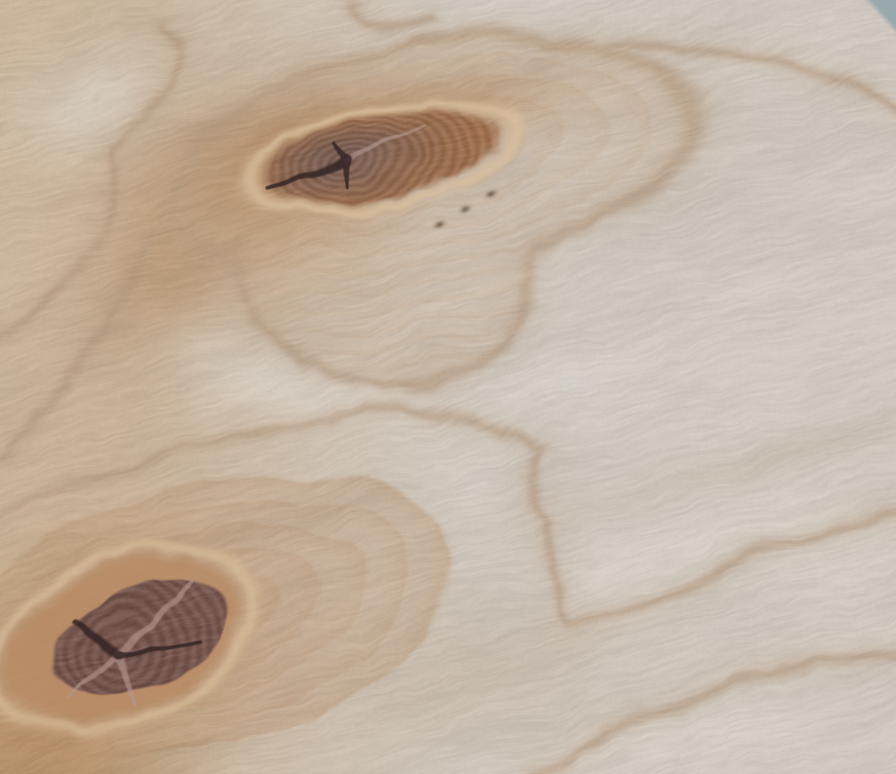
A WebGL 2 fragment shader for this texture:

```glsl
#version 300 es
precision highp float;
// Pale plywood with two dark cracked knots, growth rings and fine slanted grain.
uniform vec2 u_resolution;
out vec4 fragColor;

float hash(vec2 p) {
  vec3 q = fract(p.xyx * .1031);
  q += dot(q, q.yzx + 33.33);
  return fract((q.x + q.y) * q.z);
}

float noise(vec2 p) {
  vec2 i = floor(p), f = fract(p);
  f *= f * (3. - 2. * f);
  return mix(mix(hash(i), hash(i + vec2(1, 0)), f.x),
             mix(hash(i + vec2(0, 1)), hash(i + 1.), f.x), f.y);
}

vec2 turn(vec2 p, float a) {
  return vec2(cos(a) * p.x + sin(a) * p.y, cos(a) * p.y - sin(a) * p.x);
}

// Normalised radius of a tilted ellipse: 1 on its edge
float oval(vec2 p, float x, float y, float rx, float ry, float tilt) {
  return length(turn(p - vec2(x, y), tilt) / vec2(rx, ry));
}

float glow(vec2 p, float x, float y, float rx, float ry, float tilt) {
  float r = oval(p, x, y, rx, ry, tilt);
  return exp(-r * r);
}

float segment(vec2 p, vec2 a, vec2 b) {
  vec2 q = p - a, e = b - a;
  return length(q - e * clamp(dot(q, e) / dot(e, e), 0., 1.));
}

// Distance to a quadratic curve from a to c, pulled towards b
float curve(vec2 p, float ax, float ay, float bx, float by, float cx, float cy) {
  vec2 a = vec2(ax, ay), b = vec2(bx, by), c = vec2(cx, cy), last = a;
  float d = 9.;
  for (int i = 1; i <= 10; i++) {
    float t = float(i) / 10.;
    vec2 next = mix(mix(a, b, t), mix(b, c, t), t);
    d = min(d, segment(p, last, next));
    last = next;
  }
  return d;
}

// A split that narrows towards its tip
float crack(vec2 p, vec2 a, float x, float y, float width) {
  vec2 e = vec2(x, y) - a;
  float w = width * (1. - .7 * clamp(dot(p - a, e) / dot(e, e), 0., 1.));
  return 1. - smoothstep(w * .4, w + .012, segment(p, a, a + e));
}

// Shells that darken towards each outer edge
float shells(float r) {
  float f = fract(r * 6.);
  return f * f * (1. - smoothstep(.88, 1., f));
}

void main() {
  vec2 p = gl_FragCoord.xy / u_resolution.y * 6.62;
  vec2 w = p + .13 * (vec2(noise(p * 1.9), noise(p * 1.9 + 40.)) - .5)
    + .045 * (vec2(noise(p * 7.), noise(p * 7. + 70.)) - .5);

  // Warm left side, pale right side
  vec3 col = mix(vec3(.79, .71, .61), vec3(.81, .782, .748), smoothstep(0., 4.6, p.x));
  col = mix(col, vec3(.7, .56, .42), .6 * glow(w, 1.4, 4.3, .65, 1.1, -.3));
  col = mix(col, vec3(.76, .7, .64), .6 * glow(w, 4.2, .9, 1.5, .9, .3) + .5 * glow(w, 6.5, 2.65, 1.8, .2, .25));
  float pale = glow(w, 2.5, 3.35, .9, .3, -.25) + glow(w, 4.8, 3.3, .8, .35, .2)
    + glow(w, 5.8, 1.9, 1.3, .4, .25) + glow(w, 6.2, .45, 1.4, .25, .25)
    + glow(w, 4., 6.55, .9, .15, .1) + glow(w, .8, 5.75, .6, .35, .2);
  col = mix(col, vec3(.845, .825, .795), .7 * min(pale, 1.));

  // Growth halos around the knots, the upper one with a hanging lobe
  float ring = oval(w, 3.75, 5.3, 2.25, .97, .17);
  float lobe = oval(w, 3.33, 4.33, 1.23, 1., -.1);
  float h = clamp(.5 + (lobe - ring) / .3, 0., 1.);
  float upper = mix(lobe, ring, h) - .15 * h * (1. - h);
  float lower = oval(w, 1.7, 1.35, 2.25, 1.12, .25);
  col = mix(col, vec3(.77, .68, .575), (1. - smoothstep(.97, 1.02, upper)) * (.3 + .3 * shells(ring)));
  col = mix(col, vec3(.74, .63, .52), (1. - smoothstep(.97, 1.02, lower)) * (.45 + .3 * shells(lower)));
  float amber = glow(w, 2.4, 5.05, 1., .75, .2) + glow(w, 3.5, 5.6, 1.3, .38, .2)
    + glow(w, .9, 1., 1.5, 1., .35) + glow(w, 0., .1, 1.3, .4, -.15);
  col = mix(col, vec3(.69, .53, .37), .66 * min(amber, 1.2));

  // Veins
  float d = abs(upper - 1.);
  d = min(d, curve(w, 0., 2.25, 1.8, 2.95, 3.4, 3.15));
  d = min(d, curve(w, 3.4, 3.15, 4.2, 3.1, 4.65, 2.75));
  d = min(d, curve(w, 4.65, 2.75, 4.45, 2.5, 4.68, 2.15));
  d = min(d, curve(w, 4.68, 2.15, 4.66, 1.3, 4.95, 1.32));
  d = min(d, curve(w, 4.95, 1.32, 5.8, 1.5, 6.6, 1.95));
  d = min(d, curve(w, 6.6, 1.95, 7.1, 2.15, 7.7, 2.25));
  d = min(d, curve(w, 4.6, 0., 6.2, .95, 7.7, 1.05));
  d = min(d, curve(w, 0., 2.75, .9, 3.5, 1.35, 4.7));
  d = min(d, curve(w, 0., 3.7, 1.1, 4.4, 1., 5.4));
  d = min(d, curve(w, 1., 5.4, 1.9, 6.2, 1.4, 6.4));
  d = min(d, curve(w, 3., 6.62, 3., 6.3, 3.7, 6.45));
  d = min(d, curve(w, 4.6, 6.25, 6.4, 6.4, 7.7, 5.65));
  col = mix(col, vec3(.7, .6, .5), .4 * exp(-d * d / .0025) + .28 * exp(-d / .16));

  // Slanted grain, fine pores and broad mottling
  vec2 g = turn(w, .27);
  float grain = noise(g * vec2(3.5, 42)) + .7 * noise(g * vec2(9, 75)) + .4 * noise(p * 45.) - 1.05;
  col += .034 * grain + .03 * (noise(g * vec2(1.1, 3.5)) - .5);

  // Upper knot: cream rim, amber body, greyer heart
  float k = oval(w, 3.24, 5.27, 1., .37, .2);
  col = mix(col, vec3(.85, .75, .62), .75 * exp(-pow(abs(k - 1.16) / .1, 2.)));
  vec3 body = mix(vec3(.62, .44, .31), vec3(.47, .37, .33), glow(w, 2.95, 5.23, .65, .3, .2));
  body += .03 * sin(oval(w, 3., 5.2, 1., .6, .2) * 70.) + .04 * grain;
  col = mix(col, body, 1. - smoothstep(.9, 1.07, k));

  // Lower knot: cream rim, amber collar, purple-brown heart
  k = oval(w, 1.08, 1.17, 1.12, .7, .4);
  col = mix(col, vec3(.85, .74, .6), .65 * exp(-pow(abs(k - 1.04) / .06, 2.)));
  col = mix(col, vec3(.72, .54, .39), .8 * (1. - smoothstep(.85, 1.03, k)));
  k = oval(w, 1.25, 1.18, .79, .46, .42) + .12 * (noise(p * 4.) - .5);
  vec2 a = vec2(3, 5.2), b = vec2(1.08, 1.05);
  body = vec3(.46, .34, .31) + .03 * sin(length(w - b) * 65.) + .05 * grain;
  col = mix(col, body, 1. - smoothstep(.96, 1.03, k));

  // Cracks: pale lips under dark splits
  float lips = crack(w, a, 3.6, 5.53, .03) + crack(w, b, 1.65, 1.7, .05)
    + crack(w, b, .55, .65, .04) + crack(w, b, 1.2, .58, .05);
  col = mix(col, vec3(.7, .59, .56), .65 * min(lips, 1.));
  float split = crack(w, a, 2.28, 5., .045) + crack(w, a, 2.87, 5.37, .03) + crack(w, a, 2.98, 4.98, .03)
    + crack(w, b, 1.75, 1.12, .03) + crack(w, b, .65, 1.35, .045);
  col = mix(col, vec3(.2, .14, .14), .85 * min(split, 1.));

  // Small pits and the bare upper right corner
  for (float i = 0.; i < 3.; i++)
    col -= .3 * glow(p, 3.76 + .22 * i, 4.7 + .13 * i, .04, .025, .4);
  col = mix(col, vec3(.6, .66, .68), smoothstep(-.02, .05, dot(p - vec2(7.4, 6.62), vec2(.73, .68))));
  fragColor = vec4(clamp(col, 0., 1.), 1);
}
```
